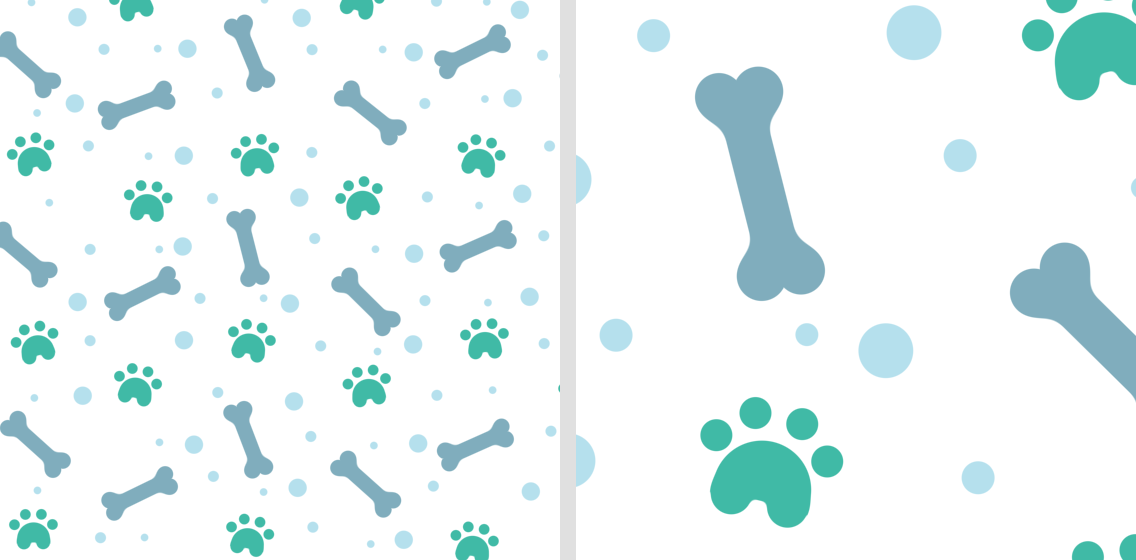
Left, the full canvas; right, a detail of the centre.
Reproduce this pattern procedurally as a Shadertoy shader.

```glsl
// All lengths are in percent of the canvas height.
const vec3 PAPER = vec3(1.0);
const vec3 BONE_BLUE = vec3(0.50, 0.68, 0.74);
const vec3 PAW_GREEN = vec3(0.25, 0.73, 0.65);
const vec3 DOT_BLUE = vec3(0.71, 0.88, 0.93);

const vec2 CELL = vec2(20.0, 17.25);      // spacing of the motifs
const vec2 ORIGIN = vec2(4.8, 5.0);
const float MOTIF_JITTER = 3.0;
const float DOT_JITTER = 3.4;
const float DOT_CLEARANCE = 1.2;          // gap kept between dot and motif
const float DOT_SHARE = 0.88;
const float PAW_TILT = 0.65;
const float BONE_TILT = 0.16;
const float BONE_ANGLES[3] = float[3](-0.73, 0.42, -1.26);
const vec3 DOTS[3] = vec3[3](             // offset in the cell, radius
    vec3(8.0, 8.6, 1.63), vec3(12.0, 1.0, 0.98), vec3(2.0, 8.6, 0.68));

vec2 hash2(vec2 p) {
    vec3 q = fract(p.xyx * vec3(0.1031, 0.1030, 0.0973));
    q += dot(q, q.yzx + 33.33);
    return fract((q.xx + q.yz) * q.zy);
}

float smoothMin(float a, float b, float k) {
    float h = max(k - abs(a - b), 0.0) / k;
    return min(a, b) - 0.25 * h * h * k;
}

vec2 unrotate(vec2 p, float angle) {
    float c = cos(angle), s = sin(angle);
    return mat2(c, -s, s, c) * p;
}

// Shaft with two uneven knobs, repeated by a half turn
float boneDistance(vec2 p) {
    p *= p.x < 0.0 ? -1.0 : 1.0;
    vec2 edge = abs(p) - vec2(5.2, 1.33);
    float shaft = length(max(edge, 0.0)) + min(max(edge.x, edge.y), 0.0);
    float knobs = min(length(p - vec2(5.6, 1.1)) - 1.43,
                      length(p - vec2(5.35, -1.25)) - 1.48);
    return smoothMin(shaft, knobs, 1.3);
}

// Domed pad on two lobes, below four toes
float pawDistance(vec2 p) {
    p = vec2(abs(p.x), p.y + 1.2);
    float dome = max(length(p) - 2.93, -p.y - 0.65);
    float lobe = length(p - vec2(1.72, -0.65)) - 1.22;
    float toes = min(length(p - vec2(3.39, 2.54)), length(p - vec2(1.43, 4.36))) - 0.95;
    return min(smoothMin(dome, lobe, 0.4), toes);
}

// Cell index in columns that are staggered by half a cell
vec2 cellAt(vec2 p, vec2 neighbour) {
    float column = floor(p.x / CELL.x) + neighbour.x;
    float row = floor(p.y / CELL.y - 0.5 * mod(column, 2.0)) + neighbour.y;
    return vec2(column, row);
}

vec2 cellCentre(vec2 cell) {
    return (cell + vec2(0.5, 0.5 + 0.5 * mod(cell.x, 2.0))) * CELL;
}

// Distances to the nearest bone (x) and paw (y)
vec2 motifDistances(vec2 p) {
    vec2 nearest = vec2(1e3);
    for (int i = 0; i < 9; i++) {
        vec2 cell = cellAt(p, vec2(i % 3 - 1, i / 3 - 1));
        vec2 shift = (hash2(cell + 17.0) - 0.5) * MOTIF_JITTER;
        vec2 local = p - cellCentre(cell) - shift;
        float turn = hash2(cell + 71.0).x - 0.5;
        if (mod(cell.x + cell.y, 2.0) > 0.5) {
            float angle = BONE_ANGLES[int(mod(cell.x, 3.0) + 0.5) % 3] + turn * BONE_TILT;
            nearest.x = min(nearest.x, boneDistance(unrotate(local, angle)));
        } else {
            nearest.y = min(nearest.y, pawDistance(unrotate(local, turn * PAW_TILT)));
        }
    }
    return nearest;
}

// Dots of three sizes, left out where a motif is too close
float dotDistance(vec2 p, float blur) {
    float nearest = 1e3;
    for (int i = 0; i < 9; i++) {
        vec2 cell = cellAt(p, vec2(i % 3 - 1, i / 3 - 1));
        for (int k = 0; k < 3; k++) {
            vec2 seed = cell + 29.0 * float(k + 4);
            vec2 centre = cellCentre(cell) + DOTS[k].xy + (hash2(seed) - 0.5) * DOT_JITTER;
            float d = length(p - centre) - DOTS[k].z;
            if (d > blur || hash2(seed + 7.0).x > DOT_SHARE) continue;
            vec2 motif = motifDistances(centre);
            if (min(motif.x, motif.y) > DOTS[k].z + DOT_CLEARANCE) nearest = min(nearest, d);
        }
    }
    return nearest;
}

void mainImage(out vec4 fragColor, in vec2 fragCoord) {
    float pixel = 100.0 / iResolution.y;
    vec2 p = fragCoord * pixel + ORIGIN;
    float blur = 0.8 * pixel;
    vec2 motif = motifDistances(p);

    vec3 color = mix(DOT_BLUE, PAPER, smoothstep(-blur, blur, dotDistance(p, blur)));
    color = mix(BONE_BLUE, color, smoothstep(-blur, blur, motif.x));
    color = mix(PAW_GREEN, color, smoothstep(-blur, blur, motif.y));
    fragColor = vec4(color, 1.0);
}
```
